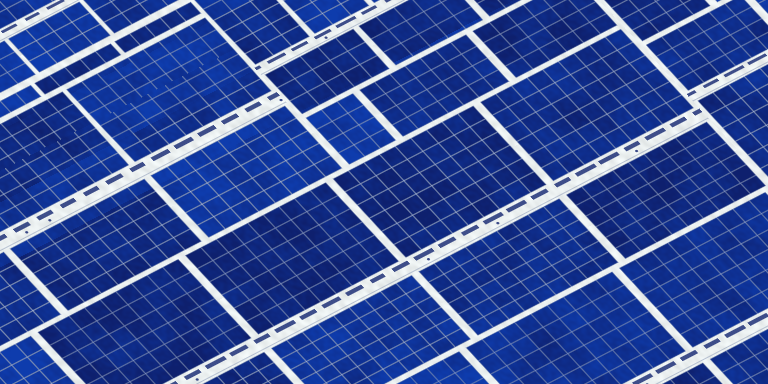
Write a Shadertoy shader that draws this pattern.

```glsl
// Tilted field of blue solar panels split by white frames and slotted rails.
// A skewed coordinate pair (across, down) turns every panel into a rectangle;
// rows are looked up per block, and hashes and gradient noise vary the cells.

#define VIEW_HEIGHT 384.0                  // scene units in the canvas height
#define ROW_SLOPE 0.52
#define COLUMN_SLOPE 1.08
#define CELL_SIZE vec2(26.0, 17.0)
#define GRID_HALF_WIDTH 0.62
#define TONE_VARIATION 0.75
#define DARK_BLUE vec3(0.055, 0.125, 0.43)
#define BRIGHT_BLUE vec3(0.055, 0.235, 0.68)
#define GRID_COLOR vec3(0.50, 0.56, 0.69)
#define FRAME_COLOR vec3(0.95, 0.97, 0.97)

// Each row: top edge, first column, panel width, half thickness of top edge.
const vec4 MAIN_ROWS[10] = vec4[10](
    vec4(-60.0, -33.0, 120.0, 3.0), vec4(36.0, -33.0, 120.0, 6.0),
    vec4(97.0, -49.0, 128.0, 3.5), vec4(121.0, -21.0, 228.0, 2.6),
    vec4(243.0, -18.0, 225.0, 9.5), vec4(349.0, -61.0, 236.0, 2.4),
    vec4(479.0, -61.0, 236.0, 9.0), vec4(587.0, 150.0, 245.0, 2.6),
    vec4(718.0, 157.0, 245.0, 9.0), vec4(850.0, 0.0, 240.0, 3.0));
const vec4 FAR_ROWS[4] = vec4[4](
    vec4(95.0, 302.0, 95.0, 3.0), vec4(205.0, 357.0, 150.0, 6.5),
    vec4(274.0, 293.0, 181.0, 2.4), vec4(349.0, 0.0, 1.0, 2.4));
const vec4 SIDE_ROWS[4] = vec4[4](
    vec4(290.0, 647.0, 120.0, 3.0), vec4(378.0, 647.0, 163.0, 2.4),
    vec4(456.0, 647.0, 236.0, 6.5), vec4(587.0, 0.0, 1.0, 2.6));

float hash(vec2 p) {
    vec3 q = fract(p.xyx * 0.1031);
    q += dot(q, q.yzx + 33.33);
    return fract((q.x + q.y) * q.z);
}

vec2 gradient(vec2 cell) {
    float angle = 6.2832 * hash(cell + 71.0);
    return vec2(cos(angle), sin(angle));
}

float gradientNoise(vec2 p) {
    vec2 i = floor(p), f = p - i, e = vec2(1.0, 0.0);
    vec2 u = f * f * f * (f * (f * 6.0 - 15.0) + 10.0);
    float low = mix(dot(gradient(i), f), dot(gradient(i + e), f - e), u.x);
    float high = mix(dot(gradient(i + e.yx), f - e.yx),
                     dot(gradient(i + 1.0), f - 1.0), u.x);
    return mix(low, high, u.y);
}

// Antialiased coverage of a region whose signed inner distance is d.
float cover(float d, float pixel) { return clamp(d / pixel + 0.5, 0.0, 1.0); }

// Keeps the nearest row edges above and below the given depth.
void pickRow(vec4 row, float depth, inout vec4 above, inout vec4 below) {
    if (depth >= row.x) above = row;
    else if (row.x < below.x) below = row;
}

vec3 panelColor(vec2 p, vec2 low, vec2 high, vec2 norm, float pixel) {
    vec2 size = high - low;
    vec2 count = max(round(size / CELL_SIZE), 1.0);
    count.y = min(count.y, 6.0);
    vec2 q = (p - low) / size * count, cell = floor(q);
    float seed = hash(floor(low));

    float tone = 0.55 + TONE_VARIATION * (seed - 0.5);
    tone += 0.30 * (hash(cell + floor(low)) - 0.5);
    tone += 0.35 * gradientNoise(p / 55.0) + 0.22 * gradientNoise(p / 7.0);
    vec3 color = mix(DARK_BLUE, BRIGHT_BLUE, clamp(tone, 0.0, 1.0));

    // Fine contact lines between cells.
    vec2 d = abs(fract(q - 0.5) - 0.5) * size / count / norm;
    vec2 line = vec2(cover(GRID_HALF_WIDTH - d.x, pixel),
                     cover(GRID_HALF_WIDTH - d.y, pixel));
    float grid = max(line.x, line.y) * mix(0.62, 0.92, hash(floor(low) + 9.0));
    return mix(color, GRID_COLOR + 0.18 * line.x * line.y, grid);
}

vec3 frameColor(float along, float offset, float halfWidth, float pixel) {
    vec3 color = FRAME_COLOR * (0.97 + 0.08 * gradientNoise(vec2(along, offset) / 9.0));
    if (halfWidth < 5.0) return color;

    // Open slot, interrupted by brackets, above the solid rail.
    float slot = cover(halfWidth * 0.24 - abs(offset + halfWidth * 0.42), pixel);
    float segment = along / 37.0, id = floor(segment);
    float bracket = 3.0 + 5.0 * hash(vec2(id, halfWidth));
    slot *= cover(18.5 - bracket - abs(fract(segment) - 0.5) * 37.0, pixel);
    color = mix(color, mix(DARK_BLUE, GRID_COLOR, 0.25), slot * 0.9);

    // Shaded lip and occasional dark clamps.
    float lip = cover(0.5 - abs(offset - halfWidth * 0.72), pixel);
    color = mix(color, GRID_COLOR, lip * 0.5);
    vec2 clampPos = vec2((fract(segment) - 0.5) * 25.0, offset - halfWidth * 0.3);
    float clampDot = cover(1.3 - length(clampPos), pixel) * step(0.78, hash(vec2(id, 5.0)));
    return mix(color, DARK_BLUE, clampDot * 0.8);
}

void mainImage(out vec4 fragColor, in vec2 fragCoord) {
    float pixel = VIEW_HEIGHT / iResolution.y;
    vec2 view = vec2(fragCoord.x, iResolution.y - fragCoord.y) * pixel;
    vec2 p = vec2(COLUMN_SLOPE * view.x - view.y, view.y + ROW_SLOPE * view.x);
    vec2 norm = sqrt(1.0 + vec2(COLUMN_SLOPE * COLUMN_SLOPE, ROW_SLOPE * ROW_SLOPE));

    // Select the block, then the row and column inside it.
    bool side = p.x > 647.0 && p.y < 587.0;
    bool far = !side && p.x > 207.0 && p.y < 349.0;
    vec2 limits = side ? vec2(647.0, 2000.0) : far ? vec2(207.0, 647.0)
        : vec2(-2000.0, p.y < 349.0 ? 207.0 : p.y < 587.0 ? 647.0 : 2000.0);
    vec4 above = MAIN_ROWS[0], below = vec4(2000.0);
    if (side || far) {
        for (int i = 0; i < 4; i++)
            pickRow(side ? SIDE_ROWS[i] : FAR_ROWS[i], p.y, above, below);
    } else {
        for (int i = 0; i < 10; i++) pickRow(MAIN_ROWS[i], p.y, above, below);
    }
    float left = above.y + floor((p.x - above.y) / above.z) * above.z;
    vec2 low = vec2(max(left, limits.x), above.x);
    vec2 high = vec2(min(left + above.z, limits.y), below.x);

    float gap = mix(1.9, 3.7, smoothstep(90.0, 330.0, p.y));
    vec2 innerLow = low + vec2(gap, above.w) * norm;
    vec2 innerHigh = high - vec2(gap, below.w) * norm;
    vec2 inside = min(p - innerLow, innerHigh - p) / norm;

    bool nearTop = p.y - low.y < high.y - p.y;
    float offset = (p.y - (nearTop ? low.y : high.y)) / norm.y;
    float halfWidth = nearTop ? above.w : below.w;
    vec3 frame = frameColor(p.x, offset, abs(offset) < halfWidth ? halfWidth : 0.0, pixel);
    vec3 panel = panelColor(p, innerLow, innerHigh, norm, pixel);
    fragColor = vec4(mix(frame, panel, cover(min(inside.x, inside.y), pixel)), 1.0);
}
```
